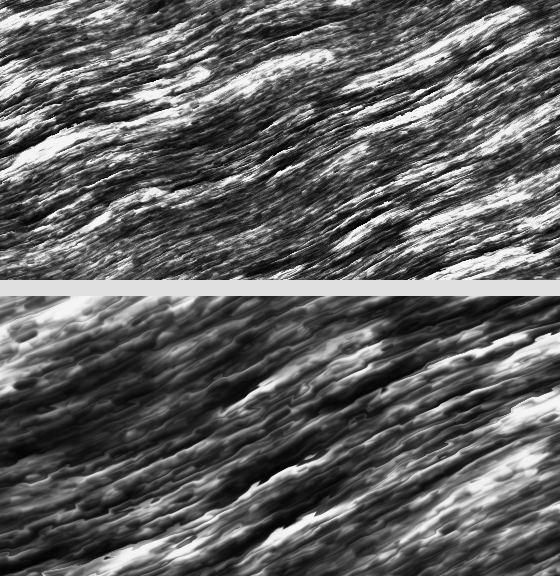
Top: the whole. Bottom: its middle third, enlarged.
Write a Shadertoy shader that draws this texture.

```glsl
const float MID_GREY = 0.30;
const float CONTRAST = 0.76;
const float WHITE = 0.96;

vec2 hash2(vec2 p) {
    vec3 a = fract(p.xyx * vec3(0.1031, 0.1030, 0.0973));
    a += dot(a, a.yzx + 33.33);
    return fract((a.xx + a.yz) * a.zy);
}

// Cellular facets with random shade, lit on top and shaded below.
// Neighbouring facets blend softly; a higher sharpness gives crisper edges.
float facets(vec2 q, float sharpness, float tilt) {
    vec2 base = floor(q);
    float total = 0.0, weights = 0.0;
    for (int j = -1; j <= 1; j++) {
        for (int i = -1; i <= 1; i++) {
            vec2 cell = base + vec2(i, j);
            vec2 d = q - cell - 0.1 - 0.8 * hash2(cell + 211.0);
            float shade = 2.0 * hash2(cell + 457.0).x - 1.0;
            float w = exp(-sharpness * dot(d, d)) + 1e-9;
            total += w * (shade + tilt * d.y);
            weights += w;
        }
    }
    return total / weights;
}

// Coordinates along (x) and across (y) the gently folded beds.
vec2 bedding(vec2 p) {
    float fold = 0.045 * sin(2.6 * p.x - 3.0 * p.y + 0.6)
               + 0.012 * sin(7.0 * p.x + 5.0 * p.y);
    return vec2(p.x + 0.42 * p.y, p.y - 0.43 * p.x + fold);
}

// Broad light and shade over the rock face.
float broadLight(vec2 p) {
    vec2 d = (p - vec2(0.95, 0.38)) * vec2(1.0, 1.7);
    return 0.18 - 0.55 * exp(-4.0 * dot(d, d))
         + 0.12 * sin(4.0 * p.x + 3.0 * p.y);
}

void mainImage(out vec4 fragColor, in vec2 fragCoord) {
    vec2 p = fragCoord / iResolution.y;
    vec2 bed = bedding(p);

    // Pitted grain also roughens the bed edges
    float pits = facets(bed * vec2(34.0, 60.0) + 9.0, 9.0, 1.2);
    float grain = facets(bed * vec2(75.0, 120.0) + 31.0, 8.0, 1.0);
    bed.y += 0.0035 * pits + 0.0012 * grain;

    // Beds from thick slabs to thin laminae
    float slab = facets(bed * vec2(2.6, 13.0) + 3.0, 22.0, 0.9);
    float layer = facets(bed * vec2(4.5, 27.0) + 17.0, 16.0, 1.9);
    float lamina = facets(bed * vec2(8.0, 56.0) + 41.0, 13.0, 1.8);
    float sliver = facets(bed * vec2(16.0, 95.0) + 73.0, 10.0, 1.5);

    // Patches of clean lamination against weathered rock
    float layered = smoothstep(-0.6, 0.4, facets(bed * vec2(2.2, 5.0) + 5.0, 7.0, 0.0));
    float pale = smoothstep(0.45, 0.8, slab);
    float hollow = smoothstep(0.3, 0.75, facets(bed * vec2(4.5, 10.0) + 87.0, 14.0, -0.8));

    float light = broadLight(p) + 0.35 * slab;
    light += layer * mix(0.5, 0.85, layered);
    light += lamina * mix(0.45, 1.0, layered) * (1.0 - 0.4 * pale);
    light += sliver * mix(0.35, 0.6, layered);
    light += pits * mix(0.55, 0.25, layered) + 0.28 * grain;
    light += 0.95 * pale - 0.8 * hollow * (1.0 - pale);

    // Exponential tone curve with a soft shoulder
    float tone = MID_GREY * exp(CONTRAST * light);
    tone /= pow(1.0 + pow(tone / WHITE, 6.0), 1.0 / 6.0);
    fragColor = vec4(vec3(tone), 1.0);
}
```
